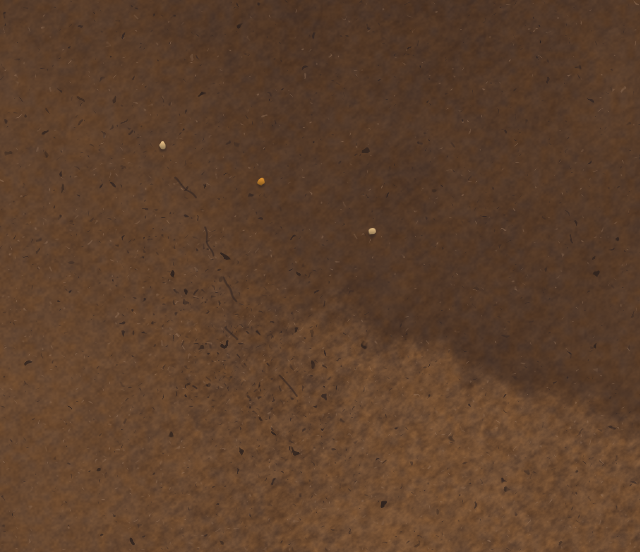
This texture is drawn by a Shadertoy shader. Its source:

```glsl
// Damp brown earth: a dark, smooth upper bank meets lighter, coarser soil along
// a slanting ragged edge. Layered value noise makes the grain; hashed grid cells
// scatter dark litter and pale grit, and short loops add twigs and pebbles.

const vec3 DAMP_SOIL  = vec3(0.302, 0.208, 0.148);
const vec3 DRY_SOIL   = vec3(0.460, 0.320, 0.208);
const vec3 LITTER     = vec3(0.175, 0.135, 0.130);
const vec3 PALE_GRIT  = vec3(0.570, 0.440, 0.340);
const vec3 OCHRE      = vec3(0.780, 0.500, 0.140);
const vec3 CREAM      = vec3(0.800, 0.690, 0.520);

float hash21(vec2 p) {
    vec3 q = fract(vec3(p.xyx) * 0.1031);
    q += dot(q, q.yzx + 33.33);
    return fract((q.x + q.y) * q.z);
}

vec2 hash22(vec2 p) {
    return vec2(hash21(p), hash21(p + vec2(47.7, 19.3)));
}

mat2 rotation(float a) {
    return mat2(cos(a), sin(a), -sin(a), cos(a));
}

float valueNoise(vec2 p) {
    vec2 i = floor(p), f = fract(p);
    f = f * f * (3.0 - 2.0 * f);
    float low  = mix(hash21(i), hash21(i + vec2(1, 0)), f.x);
    float high = mix(hash21(i + vec2(0, 1)), hash21(i + vec2(1, 1)), f.x);
    return mix(low, high, f.y);
}

float fbm(vec2 p) {
    float sum = 0.0, gain = 0.533;
    for (int i = 0; i < 4; i++) {
        sum += gain * valueNoise(p);
        p = rotation(0.6) * p * 2.03 + 11.7;
        gain *= 0.5;
    }
    return sum;
}

float segmentDistance(vec2 p, vec2 a, vec2 b) {
    vec2 ab = b - a;
    return length(p - a - ab * clamp(dot(p - a, ab) / dot(ab, ab), 0.0, 1.0));
}

// Soft elliptical patch, turned by an angle
float patchAt(vec2 p, vec2 centre, vec2 size, float angle) {
    vec2 q = rotation(angle) * (p - centre) / size;
    return exp(-dot(q, q));
}

// Where plant litter gathers
float litterDensity(vec2 p) {
    return 0.62 * patchAt(p, vec2(0.43, 0.36), vec2(0.22, 0.10), 0.85)
         + 0.16 * patchAt(p, vec2(0.27, 0.68), vec2(0.20, 0.12), 0.5);
}

// One jittered, turned, oval fleck per grid cell
float flecks(vec2 p, float cells, float base, float gather, float seed, float px) {
    vec2 id = floor(p * cells);
    vec2 place = hash22(id + seed), shape = hash22(id + seed + 71.3);
    float chance = base + gather * litterDensity((id + 0.5) / cells);
    vec2 q = rotation(6.283 * shape.x) * (fract(p * cells) - 0.30 - 0.40 * place);
    q.y *= 1.0 + 1.6 * shape.y;
    float radius = mix(0.12, 0.30, place.x * shape.y);
    float soft = px * cells;
    float mask = 1.0 - smoothstep(radius - soft, radius + soft, length(q));
    return mask * step(hash21(id + seed + 5.1), chance) * mix(0.35, 1.0, place.y);
}

// Broad light and dark, 0 = damp, 1 = dry; edge is height above the slanting border
float soilTone(vec2 p, float edge, float dry) {
    float upper = mix(0.45, 0.10, smoothstep(0.05, 0.80, p.x));
    upper -= 0.22 * smoothstep(0.72, 1.0, p.y) * (1.0 - 0.6 * p.x);
    upper += 0.11 * smoothstep(0.9, 1.15, p.x);
    float lower = mix(0.60, 0.70, smoothstep(0.25, 0.85, p.x));
    lower += 0.20 * patchAt(p, vec2(0.82, 0.08), vec2(0.38, 0.20), 0.3);
    float band = exp(-pow((edge - 0.035) / 0.04, 2.0)) * smoothstep(0.5, 0.7, p.x);
    float mottling = fbm(p * vec2(6.0, 3.5) + 3.0) - 0.5;
    float blotches = fbm(p * 13.0 + 21.0) - 0.5;
    return mix(upper, lower, dry) - 0.14 * band + 0.34 * mottling + 0.22 * blotches;
}

void mainImage(out vec4 fragColor, in vec2 fragCoord) {
    vec2 p = fragCoord / iResolution.y;
    float px = 1.0 / iResolution.y;

    // Ragged border, diffuse on the left and crisp on the right
    float edge = p.y - 0.65 + 0.38 * p.x + 0.13 * (fbm(p * 20.0) - 0.5);
    float width = mix(0.30, 0.035, smoothstep(0.15, 0.75, p.x));
    float dry = 1.0 - smoothstep(-width, width, edge);
    float tone = soilTone(p, edge, dry) - 0.25 * litterDensity(p);

    // Faint ridges left by a passing wheel
    for (int i = 0; i < 2; i++) {
        vec2 foot = vec2(0.56 + 0.11 * float(i), 0.41 - 0.03 * float(i));
        vec2 bent = p + 0.03 * (fbm(p * 14.0 + 8.0) - 0.5);
        float ridge = segmentDistance(bent, foot, foot + vec2(0.085, 0.12));
        tone += 0.28 * exp(-pow(ridge / 0.011, 2.0)) * valueNoise(p * 70.0);
    }

    // Slanted coarse grain plus fine dust
    vec2 slanted = rotation(-0.65) * p;
    float coarse = fbm(slanted * vec2(72.0, 112.0)) - 0.5;
    float fine = valueNoise(p * 230.0 + 31.0) - 0.5;
    float roughness = mix(0.46, 1.20, dry * smoothstep(0.1, 0.7, p.x + 0.3 * (0.5 - p.y)));
    tone += roughness * coarse + mix(0.17, 0.30, dry) * fine;
    vec3 color = mix(DAMP_SOIL, DRY_SOIL, tone);
    color += vec3(0.008, -0.002, -0.014) * (valueNoise(p * 70.0 + 9.0) - 0.5) * 2.0;

    // Scattered grit and litter with crumbled outlines, small to large
    vec2 crumble = vec2(valueNoise(p * 120.0), valueNoise(p * 120.0 + 40.0)) - 0.5;
    vec2 crumbled = rotation(0.5) * (p + 0.009 * crumble);
    vec2 scatter = rotation(-0.5) * crumbled;
    color = mix(color, PALE_GRIT, 0.55 * flecks(scatter, 83.0, 0.08 + 0.07 * dry, 0.25, 13.0, px));
    color = mix(color, LITTER, 0.60 * flecks(scatter, 97.0, 0.08, 0.5, 29.0, px));
    color = mix(color, LITTER, 0.80 * flecks(scatter, 52.0, 0.05, 0.75, 53.0, px));
    color = mix(color, LITTER * 0.8, 0.85 * flecks(scatter, 31.0, 0.02, 0.42, 87.0, px));

    // Thin twigs around the litter
    for (int i = 0; i < 5; i++) {
        vec2 h = hash22(vec2(float(i) * 7.0, 3.0));
        vec2 start = vec2(0.26 + 0.05 * float(i) + 0.08 * h.x, 0.68 - 0.09 * float(i));
        vec2 reach = rotation(-1.5 + 1.2 * h.y) * vec2(0.03 + 0.03 * h.x, 0.0);
        float twig = segmentDistance(p + 0.006 * valueNoise(p * 50.0), start, start + reach);
        color = mix(color, LITTER, 0.55 * (1.0 - smoothstep(0.0003, 0.0012 + px, twig)));
    }

    // A slanting row of bright pebbles with shaded undersides
    for (int i = 0; i < 3; i++) {
        vec2 h = hash22(vec2(float(i) + 2.0, 61.0)) - 0.5;
        vec2 q = p - vec2(0.28 + 0.2 * float(i), 0.73 - 0.07 * float(i)) - 0.03 * h;
        float lump = length(rotation(h.x * 3.0) * q * vec2(1.0, 1.25)) + 0.004 * valueNoise(p * 190.0);
        vec3 stone = mix(CREAM, OCHRE, i == 1 ? 0.9 : 0.15) * (0.92 + 35.0 * q.y);
        color = mix(color, LITTER, 0.5 * (1.0 - smoothstep(0.003, 0.010, length(q + vec2(0.0, 0.005)))));
        color = mix(color, stone, 1.0 - smoothstep(0.0085 - px, 0.0085 + px, lump));
    }

    fragColor = vec4(clamp(color, 0.0, 1.0), 1.0);
}
```
